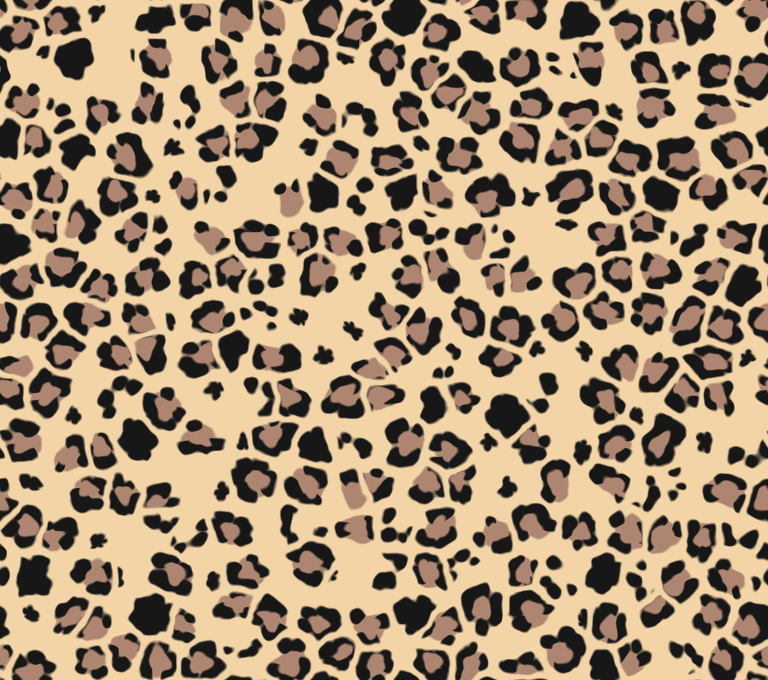
A WebGL 2 fragment shader for this pattern:

```glsl
#version 300 es
precision highp float;
// Seamless leopard print: lobed dark rosettes with rosy cores on a sand ground.

uniform vec2 u_resolution;
out vec4 fragColor;

const float TAU = 6.2831853;
const vec2 GRID = vec2(18.0, 16.0); // whole number of spots per tile

// Integer hash of a cell and a salt, three values in 0..1
vec3 hash(vec2 cell, float salt) {
  uvec3 v = uvec3(vec3(cell, salt)) * 1664525u + 1013904223u;
  v.x += v.y * v.z; v.y += v.z * v.x; v.z += v.x * v.y;
  v ^= v >> 16u;
  v.x += v.y * v.z; v.y += v.z * v.x; v.z += v.x * v.y;
  return vec3(v >> 8u) / 16777216.0;
}

// Value noise in two channels that wraps after the given period
vec2 wrapNoise(vec2 p, vec2 period) {
  vec2 i = floor(p), f = p - i;
  f = f * f * (3.0 - 2.0 * f);
  vec2 a = mod(i, period), b = mod(i + 1.0, period);
  vec2 low = mix(hash(a, 40.0).xy, hash(vec2(b.x, a.y), 40.0).xy, f.x);
  vec2 high = mix(hash(vec2(a.x, b.y), 40.0).xy, hash(b, 40.0).xy, f.x);
  return mix(low, high, f.y) - 0.5;
}

float smoothMin(float a, float b, float k) {
  float h = max(k - abs(a - b), 0.0) / k;
  return min(a, b) - h * h * k * 0.25;
}

float smoothMax(float a, float b, float k) {
  return -smoothMin(-a, -b, k);
}

// Jittered centre (xy) and radius (z) of the spot in a cell
vec3 site(vec2 cell) {
  vec3 h = hash(mod(cell, GRID), 1.0);
  float radius = h.z < 0.14 ? 0.23 : mix(0.45, 0.6, h.z);
  float stagger = 0.5 * mod(cell.y, 2.0);
  return vec3(cell + vec2(stagger, 0.5) + (h.xy - 0.5) * 0.62, radius);
}

// Signed distances to the dark lobes (x) and the rosy core (y) of one spot
vec2 spot(vec2 q, float radius, vec2 id, float territory) {
  vec3 look = hash(id, 2.0), core = hash(id, 3.0);
  bool small = radius < 0.3;
  bool crescent = !small && look.x < 0.1;
  bool solid = small || look.x < 0.18;
  float scale = radius / 0.47;
  float turn = look.y * TAU, stretch = mix(1.0, 1.25, look.z);
  q = mat2(cos(turn), -sin(turn), sin(turn), cos(turn)) * q / scale;
  q *= vec2(1.0 / stretch, stretch);
  if (crescent) q.y += 0.17;

  // Ring of uneven lobes; a missing lobe opens the ring
  float dark = solid && !crescent ? length(q) - 0.27 : 1.0;
  for (int i = 0; i < 6; i++) {
    vec3 h = hash(id, 10.0 + float(i));
    if (crescent ? i > 3 : h.z < 0.13) continue;
    float a = (float(i) + (h.x - 0.5) * 0.7) * TAU / 6.0;
    float lobe = crescent ? mix(0.1, 0.17, h.y) : mix(0.12, 0.22, h.y);
    dark = smoothMin(dark, length(q - 0.3 * vec2(cos(a), sin(a))) - lobe, 0.09);
  }
  dark = smoothMax(dark * scale, territory, 0.06);
  if (solid) return vec2(dark, 1.0);

  // The core covers the inner ring and shows through gaps between lobes
  vec2 c = q - (core.xy - 0.5) * 0.15;
  float wobble = 0.03 * sin(3.0 * atan(c.y, c.x) + core.z * TAU);
  float dist = length(c) + wobble;
  float under = max((dist - 0.31) * scale, -dark);
  float rosy = min((dist - 0.2) * scale, under);
  return vec2(dark, smoothMax(rosy, territory, 0.04));
}

void main() {
  vec2 p = gl_FragCoord.xy / u_resolution * GRID;
  p += 0.12 * wrapNoise(p * 3.0, GRID * 3.0);
  p += 0.04 * wrapNoise(p * 7.0, GRID * 7.0);
  vec2 home = floor(p);

  // Owner of this point in a power diagram
  vec2 owner = home;
  float best = 1e3;
  for (int k = 0; k < 25; k++) {
    vec2 cell = home + vec2(k % 5, k / 5) - 2.0;
    vec3 s = site(cell);
    float power = dot(p - s.xy, p - s.xy) - s.z * s.z;
    if (power < best) { best = power; owner = cell; }
  }

  // Rounded distance to the border of the owner's territory
  vec3 own = site(owner);
  float sum = 1e-6;
  for (int k = 0; k < 25; k++) {
    vec2 cell = home + vec2(k % 5, k / 5) - 2.0;
    if (cell == owner) continue;
    vec3 s = site(cell);
    float power = dot(p - s.xy, p - s.xy) - s.z * s.z;
    sum += exp(-22.0 * (power - best) / (2.0 * length(s.xy - own.xy)));
  }
  float territory = 0.075 + log(sum) / 22.0;

  vec2 d = spot(p - own.xy, own.z, mod(owner, GRID), territory);

  // Paint the ground, the lobes, then the core
  float soft = max(0.034, GRID.y / u_resolution.y * 0.8);
  vec3 sand = vec3(0.95, 0.83, 0.65);
  vec3 black = vec3(0.09);
  vec3 rose = vec3(0.68, 0.52, 0.44);
  vec3 color = mix(sand, black, smoothstep(soft, -soft, d.x));
  color = mix(color, rose, smoothstep(soft, -soft, d.y));
  fragColor = vec4(color, 1.0);
}
```
